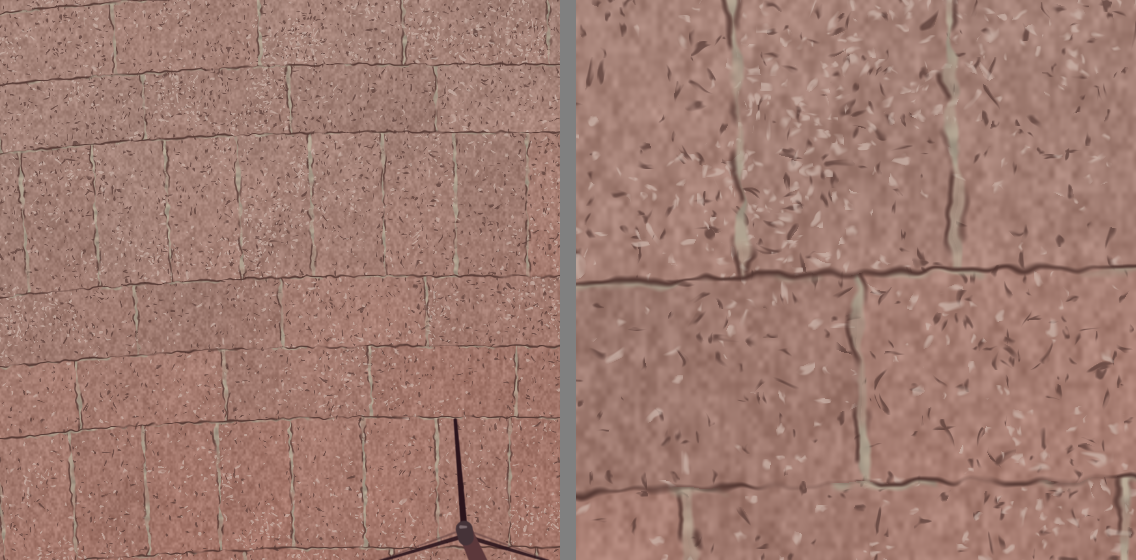
Left: the whole. Right: its middle third, enlarged.
A WebGL 1 fragment shader for this texture:

```glsl
precision highp float;
// Weathered red brick paving in flat and upright courses, with a small dark spike on a tripod.
uniform vec2 u_resolution;

float hash(vec2 p) {
  return fract(sin(dot(p, vec2(127.1, 311.7))) * 43758.55);
}

float noise(vec2 p) {
  vec2 i = floor(p), f = fract(p);
  f = f * f * (3.0 - 2.0 * f);
  return mix(mix(hash(i), hash(i + vec2(1, 0)), f.x),
             mix(hash(i + vec2(0, 1)), hash(i + vec2(1, 1)), f.x), f.y);
}

float fbm(vec2 p) {
  float sum = 0.0, amp = 0.5;
  for (int i = 0; i < 4; i++) {
    sum += amp * noise(p);
    p = p * 2.03 + 17.3;
    amp *= 0.5;
  }
  return sum;
}

// Soft irregular specks, at most one per cell of a warped grid
float flecks(vec2 p, vec2 size, float density, float seed) {
  p += 0.012 * (vec2(noise(p * 60.0 + seed), noise(p * 60.0 - seed)) - 0.5);
  vec2 g = p / size + seed, id = floor(g);
  vec2 jitter = 0.5 * vec2(hash(id + 3.1), hash(id + 7.7)) - 0.25;
  vec2 d = fract(g) - 0.5 - jitter;
  d += 0.5 * (vec2(noise(g * 2.5), noise(g * 2.5 + 40.0)) - 0.5);
  float r = mix(0.08, 0.3, hash(id + 11.3));
  return step(1.0 - density, hash(id + 23.9)) * (1.0 - smoothstep(r - 0.15, r + 0.18, length(d)));
}

// Coverage of a tapered bar from a to b
float bar(vec2 p, vec2 a, vec2 b, float ra, float rb, float px) {
  vec2 ab = b - a;
  float t = clamp(dot(p - a, ab) / dot(ab, ab), 0.0, 1.0);
  return 1.0 - smoothstep(-px, px, length(p - a - ab * t) - mix(ra, rb, t));
}

// Top, bottom, brick pitch and joint offset of the course at depth y
vec4 courseAt(float y) {
  vec4 c = vec4(-0.015, 0.115, 0.2585, 0.204);
  if (y < -0.015) c = vec4(-0.14, -0.015, 0.26, 0.23);
  if (y > 0.115) c = vec4(0.115, 0.236, 0.2605, 0.257);
  if (y > 0.236) c = vec4(0.236, 0.493, 0.1284, 0.043);
  if (y > 0.493) c = vec4(0.493, 0.618, 0.259, 0.2435);
  if (y > 0.618) c = vec4(0.618, 0.745, 0.2605, 0.141);
  if (y > 0.745) c = vec4(0.745, 0.977, 0.1298, 0.1315);
  if (y > 0.977) c = vec4(0.977, 1.1, 0.26, 0.44);
  return c;
}

void main() {
  float px = 1.0 / u_resolution.y;
  vec2 p = gl_FragCoord.xy / u_resolution;
  p.y = 1.0 - p.y;

  // Courses sag to the left, and their edges are ragged
  vec2 q = p;
  float sag = max(0.0, 1.0 - p.x / 0.68);
  q.y -= 0.038 * sag * sag;
  q += 0.004 * (vec2(fbm(p * 28.0), fbm(p * 28.0 + 50.0)) - 0.47);
  q += 0.0045 * (vec2(noise(p * 95.0), noise(p * 95.0 + 30.0)) - 0.5);
  vec4 course = courseAt(q.y);
  q.x -= 0.07 * (q.y - 0.5 * (course.x + course.y)) * (1.0 - p.x);
  float u = (q.x - course.w) / course.z;
  vec2 brick = vec2(floor(u), floor(course.x * 100.0));
  float side = (fract(u + 0.5) - 0.5) * course.z;
  float above = q.y - course.x;
  float level = min(above, course.y - q.y);

  // Brick body: paler at upper left, redder at lower right
  float red = smoothstep(0.25, 1.25, p.y + 0.35 * p.x);
  vec3 col = mix(vec3(0.638, 0.505, 0.464), vec3(0.642, 0.462, 0.415), red);
  col *= 0.975 + 0.05 * hash(brick);
  col += vec3(0.0, 0.015, 0.017) * (hash(brick + 5.0) - 0.5);
  col *= 0.94 + 0.11 * fbm(p * 9.0 + brick);
  col += 0.085 * (noise(p * vec2(190.0, 110.0)) - 0.5);
  col += 0.085 * (noise(p * vec2(300.0, 240.0)) - 0.5);

  // Small dark pits, thicker toward the top, and clustered pale chips
  float pitted = mix(0.24, 0.1, smoothstep(0.2, 0.9, p.y)) * (0.4 + 1.2 * fbm(p * 11.0));
  float pits = flecks(p, vec2(0.006, 0.012), pitted, 4.0);
  pits = max(pits, flecks(p, vec2(0.013, 0.006), pitted * 0.6, 61.0));
  col = mix(col, vec3(0.34, 0.23, 0.21), 0.7 * pits);
  float worn = smoothstep(0.42, 0.75, fbm(p * 13.0 + 9.0)) * mix(0.2, 1.0, pow(hash(brick + 8.0), 2.0));
  float chips = flecks(p, vec2(0.011, 0.009), 0.06 + 0.7 * worn, 19.0);
  chips = max(chips, flecks(p, vec2(0.007, 0.009), 0.06 + 0.5 * worn, 87.0));
  col = mix(col, vec3(0.8, 0.71, 0.67), 0.7 * chips);

  // Upright joints: patchy pale mortar between broken shadows
  vec3 mortar = vec3(0.67, 0.62, 0.55) * (0.86 + 0.26 * noise(p * 150.0));
  vec3 shadow = vec3(0.32, 0.21, 0.19);
  float w = 0.0045 * smoothstep(0.1, 0.8, fbm(p * vec2(16.0, 40.0) + brick.y));
  float leftGap = smoothstep(0.35, 0.7, noise(p * vec2(20.0, 65.0) + 6.0));
  float rightGap = smoothstep(0.5, 0.8, noise(p * vec2(20.0, 55.0) + 26.0));
  float leftEdge = 1.0 - smoothstep(0.0, 0.0028, abs(side + w + 0.001));
  float rightEdge = 1.0 - smoothstep(0.0, 0.0028, abs(side - w - 0.001));
  float filled = 0.45 + 0.5 * smoothstep(0.2, 0.6, noise(p * vec2(20.0, 45.0) + 70.0));
  col = mix(col, mortar, filled * (1.0 - smoothstep(w - 0.0015, w + 0.0015, abs(side))));
  col = mix(col, shadow, 0.75 * max(leftEdge * leftGap, rightEdge * rightGap));

  // Level joints: broken dark crack with crumbs of mortar beneath
  float patches = smoothstep(0.5, 0.7, noise(vec2(p.x * 32.0, brick.y)) * 0.7 + 0.35 * noise(p * 90.0));
  float under = 1.0 - smoothstep(0.003, 0.0075, above + 0.004 * noise(p * 120.0));
  col = mix(col, mortar, 0.85 * under * patches);
  float reach = 0.0013 + 0.0032 * noise(p * vec2(55.0, 20.0) + 13.0);
  float crack = 1.0 - smoothstep(0.0, reach, level);
  float kept = smoothstep(0.12, 0.55, noise(p * vec2(42.0, 15.0) + 33.0));
  col = mix(col, shadow, crack * (0.2 + 0.7 * kept));

  // Tripod: faint rear legs, front legs, hub and spike
  vec2 hub = vec2(0.829, 0.945);
  vec3 metal = vec3(0.17, 0.08, 0.11);
  for (int i = 0; i < 2; i++) {
    float s = float(i) * 2.0 - 1.0;
    float rear = bar(p, hub, hub + vec2(0.15 * s, 0.055), 0.002, 0.001, px);
    col = mix(col, vec3(0.37, 0.24, 0.24), 0.55 * rear);
    col = mix(col, metal, 0.9 * bar(p, hub + vec2(0.0, 0.012), hub + vec2(0.16 * s, 0.06), 0.004, 0.002, px));
  }
  col = mix(col, vec3(0.36, 0.22, 0.23), bar(p, hub, vec2(0.862, 1.02), 0.013, 0.016, px));
  col = mix(col, metal, bar(p, vec2(0.813, 0.75), hub, 0.003, 0.006, px));
  col = mix(col, vec3(0.27, 0.2, 0.22), bar(p, hub, hub + vec2(0.003, 0.015), 0.015, 0.014, px));
  col = mix(col, vec3(0.58, 0.51, 0.52), 0.7 * bar(p, hub - vec2(0.006, 0.004), hub + vec2(0.003, -0.004), 0.003, 0.002, px));

  gl_FragColor = vec4(col, 1.0);
}
```
